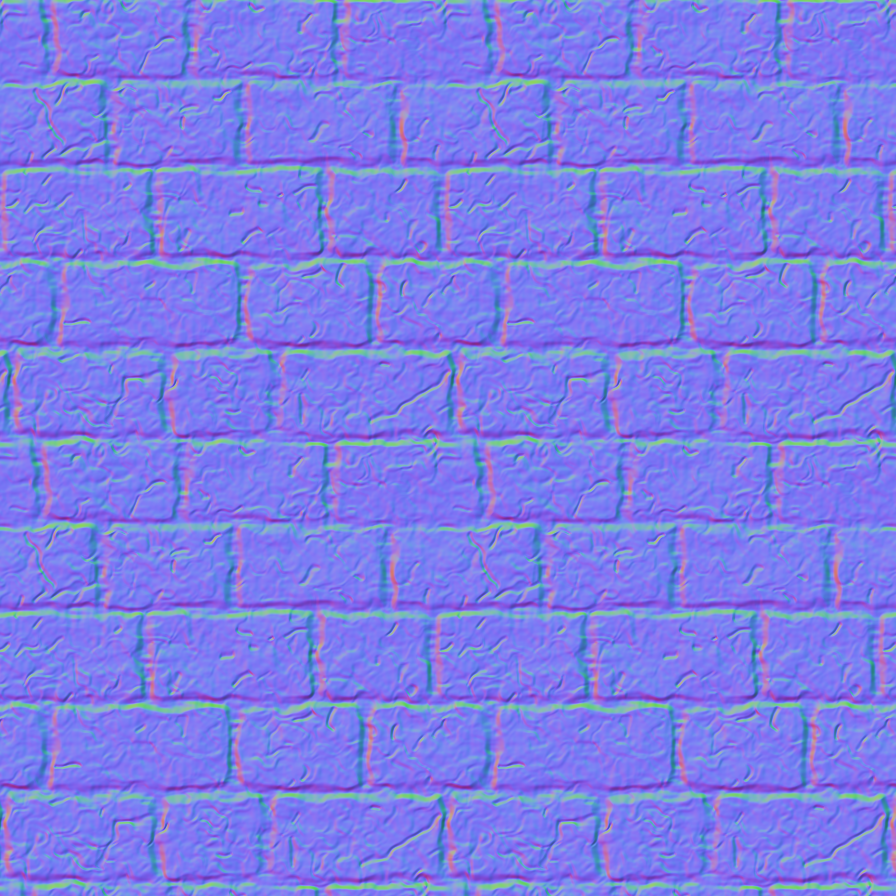
This texture map is drawn by a WebGL 2 fragment shader. Its source:

```glsl
#version 300 es
precision highp float;
// Tangent-space normal map of a worn brick wall. A tileable height field
// (five courses, bevelled bricks, grain, nicks, cracks) repeats about twice
// each way on a slightly sheared lattice; its slope is encoded as colour.
uniform vec2 u_resolution;
out vec4 fragColor;

// Course boundaries, measured downwards, and the three joints in each course
const float courseTop[6] = float[6](0.0, 0.190, 0.387, 0.595, 0.798, 1.0);
const vec3 joints[5] = vec3[5](
  vec3(0.115, 0.436, 0.770), vec3(0.255, 0.558, 0.905), vec3(0.008, 0.361, 0.742),
  vec3(0.146, 0.567, 0.862), vec3(0.045, 0.400, 0.640));

// Long cracks: start and end of each segment
const vec4 cracks[7] = vec4[7](
  vec4(0.857, 0.964, 0.928, 0.932), vec4(0.928, 0.932, 1.020, 0.858),
  vec4(0.084, 0.222, 0.150, 0.332), vec4(0.155, 0.353, 0.240, 0.321),
  vec4(0.180, 0.932, 0.270, 0.975), vec4(0.270, 0.975, 0.300, 0.866),
  vec4(0.300, 0.866, 0.385, 0.853));

float hash(vec2 p) {
  vec3 q = fract(vec3(p.xyx) * 0.1031);
  q += dot(q, q.yzx + 33.33);
  return fract((q.x + q.y) * q.z);
}

// Value noise that tiles over the unit square
float noise(vec2 p, vec2 cells) {
  p *= cells;
  vec2 i = floor(p), f = p - i;
  f = f * f * f * (f * (f * 6.0 - 15.0) + 10.0);
  vec2 a = mod(i, cells), b = mod(i + 1.0, cells);
  return mix(mix(hash(a), hash(vec2(b.x, a.y)), f.x),
             mix(hash(vec2(a.x, b.y)), hash(b), f.x), f.y);
}

float segment(vec2 p, vec2 ab) {
  return length(p - ab * clamp(dot(p, ab) / dot(ab, ab), 0.0, 1.0));
}

// Signed distance to the rounded brick around p, negative inside
float brickDistance(vec2 p) {
  float y = fract(p.y);
  int course = 0;
  for (int i = 1; i < 5; i++) if (y >= courseTop[i]) course = i;
  vec3 j = joints[course];
  float x = fract(p.x - j.x), a = j.y - j.x, b = j.z - j.x;
  vec2 lo = vec2(x < a ? 0.0 : x < b ? a : b, courseTop[course]) + vec2(0.006, 0.005);
  vec2 hi = vec2(x < a ? a : x < b ? b : 1.0, courseTop[course + 1]) - vec2(0.006, 0.005);
  vec2 q = abs(vec2(x, y) - 0.5 * (lo + hi)) - 0.5 * (hi - lo) + 0.016;
  return length(max(q, 0.0)) + min(max(q.x, q.y), 0.0) - 0.016;
}

// Short diagonal nicks, one possible per grid cell
float nicks(vec2 p) {
  vec2 cell = floor(p * 15.0);
  float depth = 0.0;
  for (int k = 0; k < 9; k++) {
    vec2 c = cell + vec2(k % 3 - 1, k / 3 - 1), id = mod(c, 15.0);
    float angle = -0.7 + 1.6 * (hash(id + 31.7) - 0.5);
    vec2 start = (c + vec2(hash(id + 5.3), hash(id + 17.1))) / 15.0;
    vec2 along = vec2(cos(angle), sin(angle)) * (0.008 + 0.045 * hash(id + 41.9));
    float on = step(0.5, hash(id + 61.3)) * (0.3 + 0.7 * hash(id + 73.7));
    depth = max(depth, on * (1.0 - smoothstep(0.0, 0.008, segment(p - start, along))));
  }
  return depth;
}

float height(vec2 p) {
  // Ragged outlines with bevels of uneven width
  vec2 wobble = vec2(noise(p, vec2(9.0)), noise(p + 0.37, vec2(9.0))) - 0.5;
  vec2 ragged = vec2(noise(p + 0.13, vec2(34.0)), noise(p + 0.71, vec2(34.0))) - 0.5;
  vec2 w = p + 0.012 * wobble + 0.010 * ragged;
  float bevel = 0.005 + 0.020 * noise(p + 0.83, vec2(23.0));
  float face = 1.0 - smoothstep(-bevel, 0.003, brickDistance(w));
  float h = face * (0.007 + 0.008 * noise(p + 0.53, vec2(7.0)));

  // Grain, vertical tooling and mortar crumbs
  float patches = noise(p + 0.21, vec2(8.0));
  h += 0.0030 * noise(p, vec2(22.0, 28.0));
  h += 0.0034 * (0.5 + patches) * noise(p + 0.05 * ragged, vec2(48.0, 56.0));
  h += 0.0015 * noise(p, vec2(93.0, 101.0));
  h += 0.0020 * (1.0 - patches) * noise(p, vec2(85.0, 15.0));
  h += 0.0055 * (1.0 - face) * noise(p, vec2(30.0, 95.0));

  // Chipped ledges, nicks and long cracks on the faces
  float ridge = abs(noise(p + 0.4, vec2(11.0)) + 0.25 * noise(p, vec2(37.0)) - 0.62);
  float damage = 0.45 * (1.0 - smoothstep(0.0, 0.10, ridge)) * smoothstep(0.5, 0.8, patches);
  vec2 bent = p + 0.024 * ragged;
  damage = max(damage, nicks(bent));
  for (int i = 0; i < 7; i++) {
    vec2 q = fract(bent - cracks[i].xy + 0.5) - 0.5;
    float d = segment(q, cracks[i].zw - cracks[i].xy);
    damage = max(damage, 0.9 * (1.0 - smoothstep(0.0, 0.009, d)));
  }
  return h - 0.0055 * face * damage;
}

void main() {
  // Lattice coordinates: x to the right, y downwards
  vec2 uv = gl_FragCoord.xy / u_resolution;
  vec2 p = vec2(uv.x, 1.0 - uv.y) / 0.495;
  p += vec2(0.021 * p.y, 0.011);

  // Central differences give the slope; undersides are softer than tops
  vec2 e = vec2(0.003, 0.0);
  vec2 slope = vec2(height(p + e.xy) - height(p - e.xy),
                    height(p + e.yx) - height(p - e.yx)) / (2.0 * e.x);
  slope.y *= mix(0.7, 1.3, smoothstep(-0.3, 0.6, slope.y));
  vec3 normal = normalize(vec3(slope, 1.0));
  fragColor = vec4(vec3(0.49, 0.48, -0.1) + vec3(0.40, 0.40, 1.06) * normal, 1.0);
}
```
